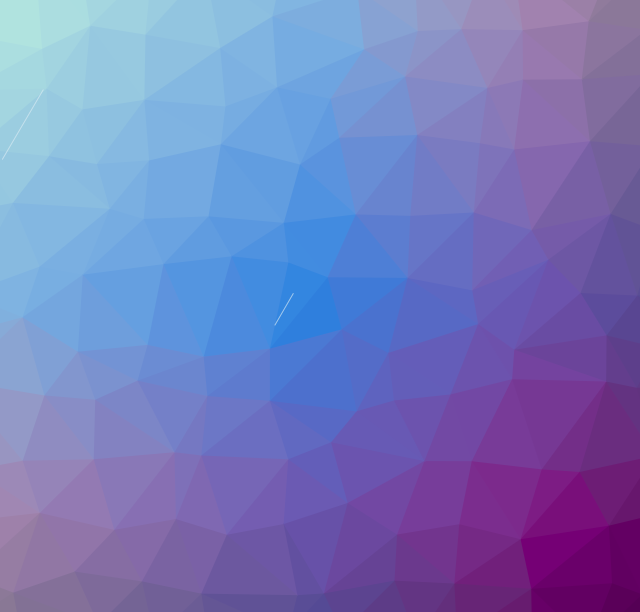
Write a Shadertoy shader that draws this background.

```glsl
const vec2 GRID = vec2(10.24, 10.0);

vec2 hash22(vec2 id) {
    vec3 q = fract(id.xyx * vec3(0.1031, 0.1030, 0.0973));
    q += dot(q, q.yzx + 33.33);
    return fract((q.xx + q.yz) * q.zy);
}

float cross2(vec2 a, vec2 b) {
    return a.x * b.y - a.y * b.x;
}

// One jittered mesh vertex per grid cell
vec2 meshVertex(vec2 id) {
    return id + 0.5 + 0.66 * (hash22(id + 17.0) - 0.5);
}

// Colour stops as cube roots of white-relative XYZ, so mixing acts like Lab
vec3 ramp(float t) {
    vec3 mint = vec3(0.868, 0.904, 0.908);
    vec3 blue = vec3(0.613, 0.599, 0.879);
    vec3 purple = vec3(0.513, 0.395, 0.577);
    vec3 color = mix(mint, blue, clamp(t / 0.5, 0.0, 1.0));
    color = mix(color, purple, clamp((t - 0.5) / 0.35, 0.0, 1.0));
    return mix(color, purple * 0.73, clamp((t - 0.85) / 0.15, 0.0, 1.0));
}

vec3 toRgb(vec3 root) {
    mat3 xyzToRgb = mat3(3.080, -0.921, 0.053,
                        -1.537, 1.876, -0.204,
                        -0.543, 0.045, 1.151);
    vec3 linear = xyzToRgb * (root * root * root);
    return pow(clamp(linear, 0.0, 1.0), vec3(1.0 / 2.2));
}

// Signed distance to an edge line, positive on the inner side
float edgeSide(vec2 p, vec2 a, vec2 b) {
    return cross2(b - a, p - a) / length(b - a);
}

// Flat triangle colour, weighted by its coverage of the pixel
vec4 facet(vec2 p, vec2 a, vec2 b, vec2 c, float pixel) {
    float inside = min(edgeSide(p, a, b), min(edgeSide(p, b, c), edgeSide(p, c, a)));
    float coverage = clamp(inside / pixel + 0.5, 0.0, 1.0);
    vec2 center = (a + b + c) / (3.0 * GRID);
    vec3 color = toRgb(0.5 * (ramp(center.x) + ramp(center.y)));
    return vec4(color, 1.0) * coverage;
}

float seam(vec2 p, vec2 a, vec2 b, float pixel) {
    vec2 along = b - a;
    float h = clamp(dot(p - a, along) / dot(along, along), 0.0, 1.0);
    float d = length(p - a - along * h);
    return 1.0 - smoothstep(0.0, 0.006 + pixel * 0.7, d);
}

void mainImage(out vec4 fragColor, in vec2 fragCoord) {
    vec2 uv = fragCoord / iResolution.xy;
    vec2 p = vec2(uv.x, 1.0 - uv.y) * GRID;
    float pixel = GRID.y / iResolution.y;

    // Split each nearby quad along its Delaunay diagonal
    vec4 sum = vec4(0.0);
    for (int j = -1; j <= 0; j++) {
        for (int i = -1; i <= 0; i++) {
            vec2 id = floor(p) + vec2(i, j);
            vec2 a = meshVertex(id);
            vec2 b = meshVertex(id + vec2(1, 0));
            vec2 c = meshVertex(id + vec2(1, 1));
            vec2 d = meshVertex(id + vec2(0, 1));
            float angleSine = cross2(c - b, a - b) * dot(a - d, c - d)
                            + dot(c - b, a - b) * cross2(a - d, c - d);
            if (angleSine < 0.0) {
                sum += facet(p, a, b, d, pixel) + facet(p, b, c, d, pixel);
            } else {
                sum += facet(p, a, b, c, pixel) + facet(p, a, c, d, pixel);
            }
        }
    }
    vec3 color = sum.rgb / max(sum.a, 0.001);

    // Fine pale seams
    float glint = seam(p, vec2(4.40, 5.31), vec2(4.69, 4.80), pixel);
    glint = max(glint, seam(p, vec2(0.04, 2.60), vec2(0.69, 1.47), pixel));
    color = mix(color, vec3(0.85, 0.92, 0.95), 0.6 * glint);

    fragColor = vec4(color, 1.0);
}
```
